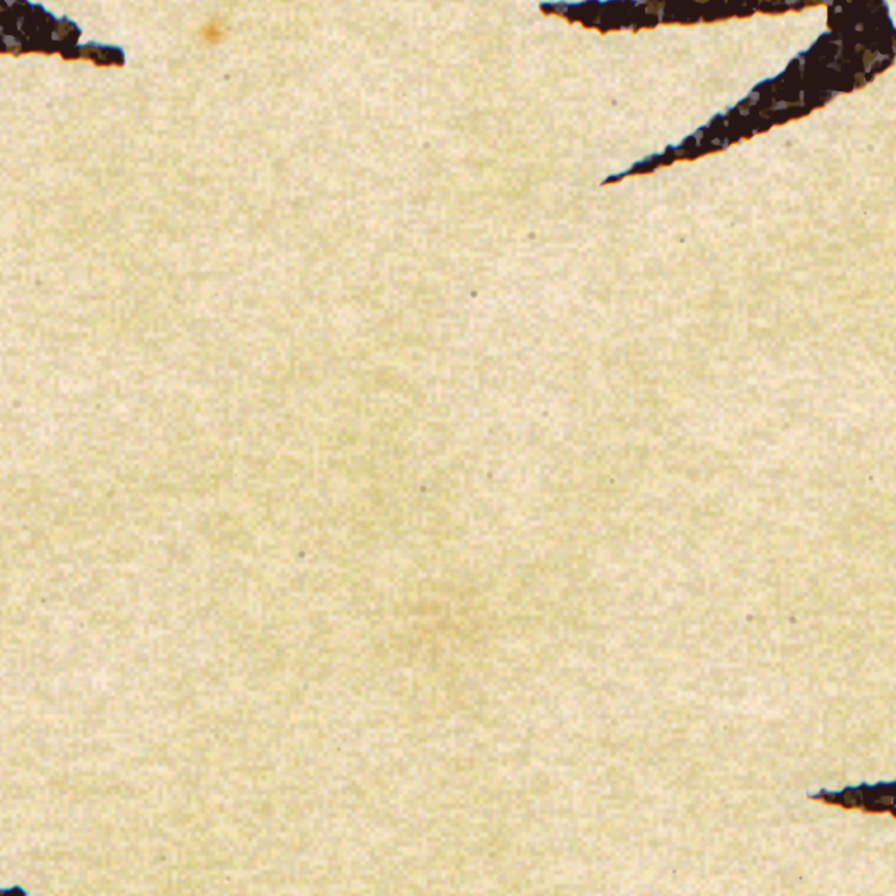
A WebGL 1 fragment shader for this texture:

```glsl
precision highp float;
uniform vec2 u_resolution;

#define GRAIN_SCALE 190.0
#define GRAIN_LIGHT 0.10
#define GRAIN_CHROMA 0.12
#define SPECK_CELLS 14.0
#define SPECK_SHARE 0.30
#define EDGE_SOFT 0.0032
#define EDGE_ROUGH 0.008
#define FRINGE 0.0022

const vec3 YELLOW_PAPER = vec3(0.91, 0.85, 0.65);
const vec3 PALE_PAPER = vec3(0.91, 0.85, 0.71);
const vec3 DARK_INK = vec3(0.15, 0.09, 0.08);
const vec3 BROWN_INK = vec3(0.36, 0.27, 0.13);
const vec3 GREY_INK = vec3(0.45, 0.40, 0.41);

float hash(vec2 cell) {
  vec3 q = fract(cell.xyx * vec3(0.1031, 0.1030, 0.0973));
  q += dot(q, q.yzx + 33.33);
  return fract((q.x + q.y) * q.z);
}

// Smooth value noise, centred on zero
float noise(vec2 p) {
  vec2 cell = floor(p);
  vec2 f = fract(p);
  f = f * f * (3.0 - 2.0 * f);
  float low = mix(hash(cell), hash(cell + vec2(1.0, 0.0)), f.x);
  float high = mix(hash(cell + vec2(0.0, 1.0)), hash(cell + 1.0), f.x);
  return mix(low, high, f.y) - 0.5;
}

// Distance to a stroke whose radius changes from a to b
float taper(vec2 p, vec2 a, float radiusA, vec2 b, float radiusB) {
  vec2 along = b - a;
  float t = clamp(dot(p - a, along) / dot(along, along), 0.0, 1.0);
  return length(p - a - along * t) - mix(radiusA, radiusB, t);
}

float inkDistance(vec2 p) {
  // Forked stroke, upper right
  float d = taper(p, vec2(0.610, 0.992), 0.005, vec2(0.675, 0.982), 0.019);
  d = min(d, taper(p, vec2(0.675, 0.982), 0.019, vec2(0.93, 1.006), 0.012));
  d = min(d, taper(p, vec2(0.669, 0.793), 0.001, vec2(0.78, 0.838), 0.013));
  d = min(d, taper(p, vec2(0.78, 0.838), 0.013, vec2(0.88, 0.893), 0.028));
  d = min(d, taper(p, vec2(0.88, 0.893), 0.028, vec2(0.966, 0.950), 0.038));
  d = min(d, taper(p, vec2(0.966, 0.950), 0.038, vec2(0.948, 1.02), 0.028));
  // Blot with a tail, upper left
  d = min(d, taper(p, vec2(-0.02, 0.98), 0.038, vec2(0.070, 0.958), 0.020));
  d = min(d, taper(p, vec2(0.07, 0.945), 0.008, vec2(0.128, 0.937), 0.010));
  // Slivers at the lower edges
  d = min(d, taper(p, vec2(0.902, 0.110), 0.003, vec2(1.0, 0.109), 0.019));
  d = min(d, taper(p, vec2(-0.02, 0.0), 0.012, vec2(0.022, 0.002), 0.006));
  return d + EDGE_ROUGH * noise(p * 110.0);
}

float inkCover(vec2 p) {
  return 1.0 - smoothstep(-EDGE_SOFT, EDGE_SOFT, inkDistance(p));
}

// One small jittered dot in some of the cells
float specks(vec2 p) {
  vec2 cell = floor(p * SPECK_CELLS);
  vec2 jitter = vec2(hash(cell + 7.0), hash(cell + 31.0));
  float radius = mix(0.003, 0.007, hash(cell + 53.0));
  float d = length(p - (cell + 0.2 + 0.6 * jitter) / SPECK_CELLS);
  float present = step(1.0 - SPECK_SHARE, hash(cell + 83.0));
  float strength = mix(0.15, 0.55, pow(hash(cell + 97.0), 3.0));
  return present * strength * (1.0 - smoothstep(0.2 * radius, radius, d));
}

float spot(vec2 p, vec2 centre, float radius) {
  vec2 q = (p - centre) / radius;
  return exp(-dot(q, q));
}

vec3 paperColour(vec2 p) {
  // Fine grain, short horizontal fibres and broad clouds
  float grain = noise(p * GRAIN_SCALE);
  float tint = noise(p * GRAIN_SCALE + 211.0);
  float warmth = noise(p * GRAIN_SCALE * 0.8 + 401.0);
  float fibre = noise(p * vec2(45.0, 120.0) + 17.0);
  float cloud = noise(p * vec2(7.0, 9.0) + 5.0) + 0.5 * noise(p * 19.0);

  vec3 colour = mix(YELLOW_PAPER, PALE_PAPER, 0.5);
  colour += GRAIN_LIGHT * grain + 0.05 * fibre + 0.022 * cloud;
  colour.b += GRAIN_CHROMA * tint + 0.05 * fibre + 0.05 * cloud;
  colour.rg += vec2(0.03, -0.03) * warmth;

  // Stains and specks
  colour -= vec3(0.02, 0.05, 0.09) * spot(p, vec2(0.50, 0.29), 0.06);
  colour -= vec3(0.05, 0.22, 0.38) * spot(p, vec2(0.237, 0.963), 0.013);
  return mix(colour, GREY_INK * vec3(1.05, 0.95, 0.75), specks(p));
}

vec3 inkColour(vec2 p) {
  float mottle = noise(p * 95.0 + 61.0) + 0.4 * noise(p * 190.0);
  float hue = noise(p * 70.0 + 137.0);
  vec3 worn = mix(BROWN_INK, GREY_INK, smoothstep(-0.12, 0.12, hue));
  return mix(DARK_INK, worn, smoothstep(0.08, 0.45, mottle));
}

void main() {
  vec2 p = gl_FragCoord.xy / u_resolution;
  vec3 paper = paperColour(p);

  // Paler, greyer paper around the ink
  float halo = exp(-35.0 * max(inkDistance(p), 0.0));
  paper += halo * vec3(-0.03, -0.015, 0.03);

  // Colour channels slightly out of register
  vec2 shift = vec2(0.3, 1.0) * FRINGE;
  vec3 cover = vec3(inkCover(p - shift), inkCover(p), inkCover(p + shift));
  gl_FragColor = vec4(mix(paper, inkColour(p), cover), 1.0);
}
```
